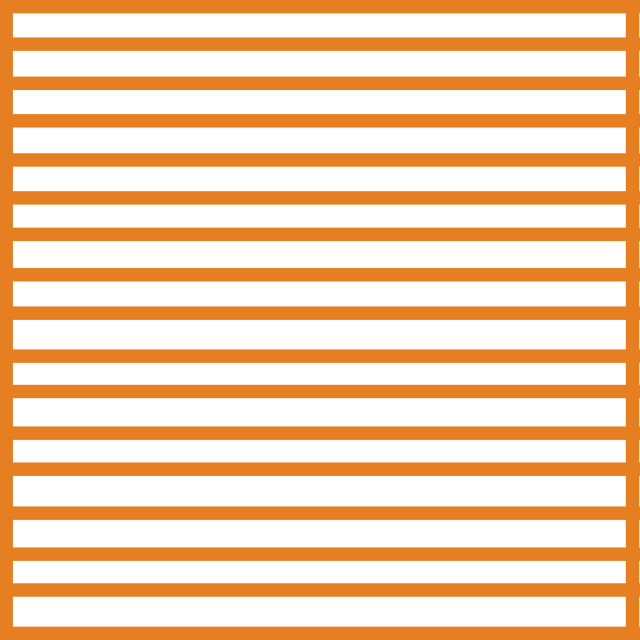
Reproduce this pattern procedurally as a Shadertoy shader.

```glsl
// Orange slats of equal width across a white ground, closed by two upright rails.
// Seventeen slats sit on an even pitch, each nudged by a small irregular drift;
// the union of all bar distances is filled with a pixel-wide smooth edge.

// Upward drift of each slat from its even position, in thousandths of the canvas
const float DRIFT[17] = float[17](
    0.0, 2.6, 2.6, 5.2, 5.2, 7.2, 11.4, 9.5, 10.7,
    4.7, 10.7, 6.8, 11.7, 4.2, 1.3, 6.5, 0.0);

// Signed distance to a straight bar, measured across it
float bar(float position, float center, float halfWidth) {
    return abs(position - center) - halfWidth;
}

// Signed distance to the nearest slat, with depth measured from the top
float slats(float depth) {
    float nearest = 1.0;
    for (int i = 0; i < 17; i++) {
        float center = 0.0104 + 0.0612 * float(i) - 0.001 * DRIFT[i];
        nearest = min(nearest, bar(depth, center, 0.0105));
    }
    return nearest;
}

// Signed distance to the left and right rails; the right one stops just short of the edge
float rails(float x) {
    return min(bar(x, 0.0, 0.0202), bar(x, 0.9883, 0.0105));
}

void mainImage(out vec4 fragColor, in vec2 fragCoord) {
    vec2 uv = fragCoord / iResolution.xy;
    vec2 pixel = 1.0 / iResolution.xy;

    // Coverage of each direction, one pixel of edge softening
    float across = clamp(0.5 - slats(1.0 - uv.y) / pixel.y, 0.0, 1.0);
    float upright = clamp(0.5 - rails(uv.x) / pixel.x, 0.0, 1.0);
    float paint = 1.0 - (1.0 - across) * (1.0 - upright);

    vec3 orange = vec3(0.902, 0.494, 0.133);
    fragColor = vec4(mix(vec3(1.0), orange, paint), 1.0);
}
```
